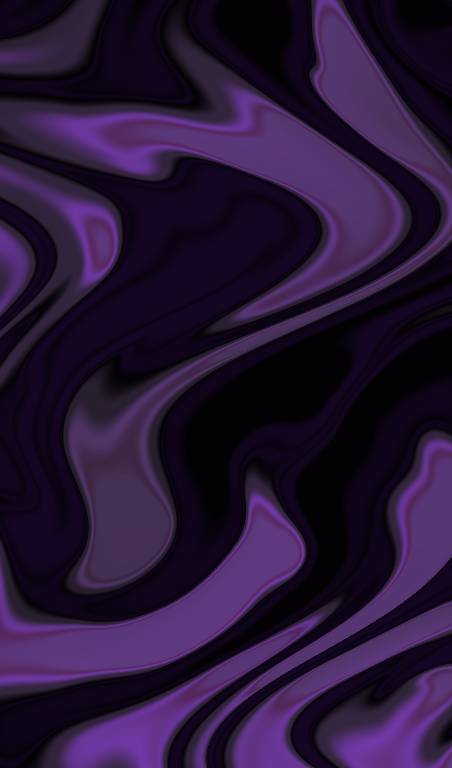
Reproduce this background procedurally as a WebGL 1 fragment shader.

```glsl
precision highp float;
// Dark liquid marble: glowing violet streams folded through black ink.

uniform vec2 u_resolution;

const vec3 BLACK = vec3(0.01, 0.004, 0.012);
const vec3 INK = vec3(0.078, 0.02, 0.135);
const vec3 SMOKE = vec3(0.195, 0.14, 0.235);
const vec3 VIOLET = vec3(0.415, 0.21, 0.61);
const vec3 PLUM = vec3(0.33, 0.155, 0.37);
const vec3 LILAC = vec3(0.355, 0.215, 0.48);

float hash(vec2 cell) {
  return fract(sin(dot(cell, vec2(127.1, 311.7))) * 43758.5453);
}

float noise(vec2 p) {
  vec2 cell = floor(p);
  vec2 f = fract(p);
  vec2 w = f * f * f * (f * (f * 6.0 - 15.0) + 10.0);
  float low = mix(hash(cell), hash(cell + vec2(1.0, 0.0)), w.x);
  float high = mix(hash(cell + vec2(0.0, 1.0)), hash(cell + vec2(1.0, 1.0)), w.x);
  return mix(low, high, w.y);
}

// Stream function of the flow: broad swirls plus slight smaller folds
float stream(vec2 p) {
  vec2 turned = mat2(0.8, 0.6, -0.6, 0.8) * p;
  return noise(turned * 1.9 + 3.7) + 0.12 * noise(p * 3.4 + 11.2);
}

// Divergence-free velocity, perpendicular to the stream gradient
vec2 swirl(vec2 p, float eps) {
  float here = stream(p);
  float dx = stream(p + vec2(eps, 0.0)) - here;
  float dy = stream(p + vec2(0.0, eps)) - here;
  return vec2(dy, -dx) / eps;
}

// Carry a point along the flow
vec2 advect(vec2 p, float stepSize) {
  for (int i = 0; i < 24; i++) {
    p += stepSize * swirl(p, 0.01);
  }
  return p;
}

// Bend upright streams into an S that sways from side to side
vec2 meander(vec2 p, float sway) {
  return p + vec2(sway * cos(8.4 * (p.y - 0.8)), 0.0);
}

// Broad crossing waves, from 0 to 1
float paintHeight(vec2 p) {
  float across = sin(dot(p, vec2(9.5, -5.0)) + 0.6);
  float along = sin(dot(p, vec2(4.0, 7.0)) + 1.9);
  return 0.5 + 0.25 * (across + along);
}

// Soft-edged band around a centre value
float band(float x, float centre, float halfWidth) {
  return 1.0 - smoothstep(0.25 * halfWidth, halfWidth, abs(x - centre));
}

// Dark fluid with a faint wide tint and a thin echo of the bright edge
vec3 darkFluid(float height, float tint) {
  float wide = band(height, 0.36, 0.17) * mix(0.6, 1.2, tint);
  float pool = (1.0 - smoothstep(0.1, 0.3, height)) * smoothstep(0.35, 0.6, tint);
  float echo = 0.6 * band(height, 0.5, 0.025);
  return mix(BLACK, INK, clamp(wide + pool + echo, 0.0, 1.0));
}

// Bright fluid: smoky edge, violet rim, plum fringe, lilac body
vec3 brightFluid(vec3 base, float depth) {
  vec3 colour = mix(base, SMOKE, smoothstep(0.0, 0.38, depth));
  colour = mix(colour, VIOLET, smoothstep(0.5, 1.05, depth));
  colour = mix(colour, PLUM, smoothstep(1.05, 1.5, depth));
  return mix(colour, LILAC, smoothstep(1.45, 2.0, depth));
}

void main() {
  vec2 p = gl_FragCoord.xy / u_resolution.x;
  vec2 q = advect(meander(p, 0.13), 0.02);

  float height = paintHeight(q);
  float softness = mix(0.06, 0.4, smoothstep(0.2, 0.8, noise(p * 2.6 + 21.0)));
  float depth = (height - 0.515) / softness;

  vec3 colour = darkFluid(height, noise(q * 2.4 + 8.0));
  colour = brightFluid(colour, depth);

  // Smoke drifting over parts of the bright streams
  float haze = smoothstep(0.6, 0.85, noise(q * 1.9 + 31.0)) * smoothstep(0.0, 0.5, depth);
  float light = dot(colour, vec3(0.3, 0.5, 0.2));
  colour = mix(colour, light * vec3(0.64, 0.55, 0.70), 0.6 * haze);

  // Gentle sheen following the flow
  colour *= 0.94 + 0.12 * noise(q * 4.0 + 5.0);

  gl_FragColor = vec4(colour, 1.0);
}
```
